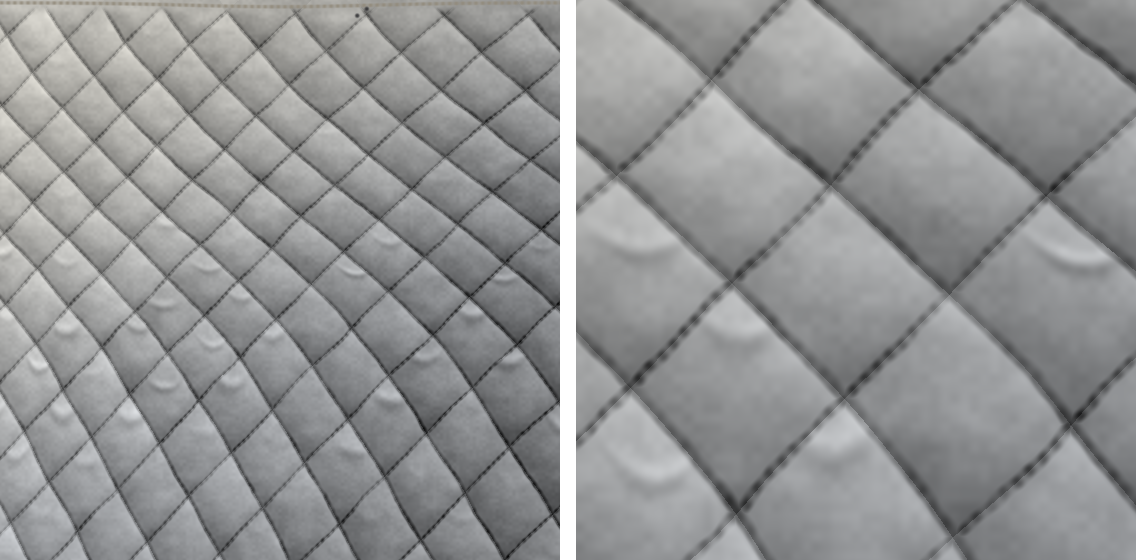
Left: the whole. Right: its middle third, enlarged.
Write a WebGL 1 fragment shader that draws this texture.

```glsl
precision highp float;
// Quilted grey cloth: two families of stitched seams cross into puffy diamonds.
// Polynomials bend the seam lattice; each cell gets pillow shading, a pucker
// with hashed shape, and value noise for creases, broken stitches and grain.
uniform vec2 u_resolution;

const vec3 WARM_GREY = vec3(1.01, 1.0, 0.965);
const vec3 COOL_GREY = vec3(0.985, 1.0, 1.02);
const vec3 HEM_COLOR = vec3(0.57, 0.54, 0.48);
const vec3 SPECK_COLOR = vec3(0.18, 0.18, 0.19);
const float TONE_TOP_LEFT = 0.755;
const vec2 TONE_FALL = vec2(0.155, 0.125);   // darkening to the right and down
const float SEAM_HALF_WIDTH = 0.0010;
const float SEAM_BLUR = 0.0042;
const vec2 SEAM_DEPTH = vec2(0.21, 0.21);    // falling seams, rising seams
const float SEAM_JITTER = 0.0022;
const float STITCHES_PER_CELL = 9.0;
const float RIDGE_LIGHT = 0.13;
const float VALLEY_SHADE = 0.11;
const float PUCKER_DEPTH = 0.24;
const float CREASE_DEPTH = 0.09;
const float GRAIN_DEPTH = 0.04;
const float SEAM_WOBBLE = 0.07;
const float TAU = 6.28319;

float hash(vec2 p) {
  return fract(sin(dot(p, vec2(127.1, 311.7))) * 43758.5453);
}

float noise(vec2 p) {
  vec2 i = floor(p), f = fract(p);
  f = f * f * (3.0 - 2.0 * f);
  return mix(mix(hash(i), hash(i + vec2(1.0, 0.0)), f.x),
             mix(hash(i + vec2(0.0, 1.0)), hash(i + 1.0), f.x), f.y);
}

float fbm(vec2 p) {
  float sum = 0.0, amp = 0.5;
  for (int i = 0; i < 3; i++) {
    sum += amp * noise(p);
    p = p * 2.03 + 17.3;
    amp *= 0.5;
  }
  return sum / 0.875;
}

// Seam coordinates: integers of x are falling seams, of y rising seams.
vec2 lattice(vec2 p) {
  float x = p.x, y = p.y;
  float falling = 4.8 - 10.5 * x + 2.2 * x * x
                + 4.7 * y + 1.95 * smoothstep(0.0, 0.68, y)
                + x * y * (2.2 - 2.0 * x) * (1.0 - 0.35 * y * y * y * y);
  float rising = -0.7 + x * (9.3 - 1.45 * x) + y * (9.1 - 1.1 * y)
               - x * y * (1.0 + 0.7 * y);
  vec2 wobble = vec2(noise(p * 13.0), noise(p * 13.0 + 40.0)) - 0.5;
  return vec2(falling, rising) + SEAM_WOBBLE * wobble;
}

// Curved fold below the top corner of a cell: lit above, dark below.
float pucker(vec2 cell, vec2 id) {
  float across = cell.y - cell.x + 0.5 * (hash(id + 5.0) - 0.5);
  float down = 0.5 * (cell.x + cell.y);
  float center = mix(0.2, 0.42, hash(id + 9.0));
  float bend = mix(0.2, 0.8, hash(id + 3.0));
  float t = (down - center + bend * across * across) / mix(0.05, 0.09, hash(id + 7.0));
  float mask = smoothstep(0.6, 0.1, abs(across)) * smoothstep(0.25, 0.8, hash(id));
  return -t * exp(-t * t) * mask;
}

void main() {
  vec2 p = gl_FragCoord.xy / u_resolution;
  p.y = 1.0 - p.y;                            // measured down from the hem
  float pixel = 1.0 / min(u_resolution.x, u_resolution.y);

  // Lattice position and signed distance to the nearest seam of each family
  const float STEP = 0.002;
  vec2 q = lattice(p);
  vec2 qx = (lattice(p + vec2(STEP, 0.0)) - q) / STEP;
  vec2 qy = (lattice(p + vec2(0.0, STEP)) - q) / STEP;
  vec2 slope = sqrt(qx * qx + qy * qy);
  vec2 cell = fract(q), id = floor(q);
  vec2 jitter = vec2(noise(p * 85.0), noise(p * 85.0 + 60.0)) - 0.5;
  vec2 side = (fract(q + 0.5) - 0.5) / slope + SEAM_JITTER * jitter;

  // Broad light over the cloth, slightly different for each cell
  vec2 toShade = p - vec2(1.0, 0.52);
  float tone = TONE_TOP_LEFT - dot(TONE_FALL, p) + 0.04 * (hash(id + 2.0) - 0.5);
  tone -= 0.05 * exp(-10.0 * dot(toShade, toShade));

  // Padding: lit beside the falling seam, shaded toward the far edges
  float quilted = smoothstep(0.008, 0.03, p.y);
  float relief = RIDGE_LIGHT * exp(-4.5 * cell.x) * smoothstep(0.0, 0.06, cell.x);
  relief -= VALLEY_SHADE * smoothstep(0.4, 1.0, cell.x);
  relief += 0.05 * (0.4 - cell.y) - 0.05 * smoothstep(0.75, 1.0, cell.y);
  float foldBand = 0.2 + 0.8 * smoothstep(0.3, 0.5, p.y) * smoothstep(1.0, 0.7, p.y);
  relief += PUCKER_DEPTH * foldBand * pucker(cell, id);
  tone += quilted * relief;

  // Soft creases, short wrinkles and woven grain
  tone += CREASE_DEPTH * (fbm(vec2(p.x * 16.0 + p.y * 5.0, p.y * 26.0)) - 0.5);
  tone += 0.05 * (noise(vec2(p.x * 45.0 - p.y * 15.0, p.y * 60.0)) - 0.5);
  tone += GRAIN_DEPTH * (noise(p * 170.0) - 0.5);

  // Seams: falling ones shade off to the upper right, rising ones are dashed
  float blur = max(SEAM_BLUR, pixel);
  vec2 reach = vec2(side.x < 0.0 ? 1.5 : 0.8, 1.0) * blur;
  vec2 seam = 1.0 - smoothstep(vec2(SEAM_HALF_WIDTH), SEAM_HALF_WIDTH + reach, abs(side));
  vec2 stitch = 0.82 + vec2(0.12, 0.28) * sin(TAU * STITCHES_PER_CELL * q.yx);
  vec2 wear = vec2(noise(p * 38.0 + 8.0), noise(p * 38.0 + 90.0));
  wear = mix(vec2(0.45), vec2(1.3), wear) * mix(0.8, 1.2, 0.5 * (p.x + p.y));
  vec2 dent = SEAM_DEPTH * seam * stitch * wear;
  tone -= quilted * max(dent.x, dent.y);

  vec3 color = tone * mix(WARM_GREY, COOL_GREY, smoothstep(0.1, 0.75, 0.4 * p.x + 0.7 * p.y));

  // Sagging hem and its stitched edge
  float hemY = 0.005 + 0.007 * exp(-18.0 * (p.x - 0.5) * (p.x - 0.5));
  float hem = 1.0 - smoothstep(0.001, 0.005, abs(p.y - hemY));
  color = mix(color, HEM_COLOR, hem * (0.6 + 0.25 * sin(TAU * 85.0 * p.x)));

  // Two small dark specks of wear under the hem
  for (int i = 0; i < 2; i++) {
    vec2 d = p - mix(vec2(0.638, 0.028), vec2(0.655, 0.016), float(i));
    color = mix(color, SPECK_COLOR, 0.85 * (1.0 - smoothstep(0.001, 0.006, length(d))));
  }
  gl_FragColor = vec4(color, 1.0);
}
```
